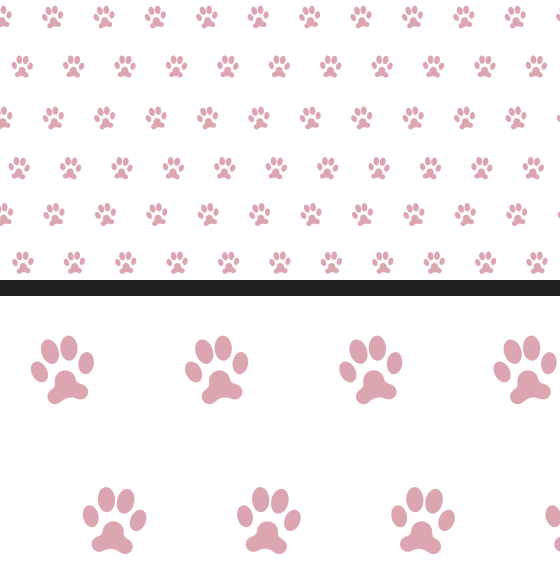
Top, the full canvas; bottom, a detail of the centre.
Give the GLSL for this pattern, as a WebGL 2 fragment shader.

```glsl
#version 300 es
precision highp float;
// Staggered rows of small dusty-pink paw prints on white, each row slightly tilted.

#define PITCH 0.1836          // spacing along a row, in canvas heights
#define PAW_UNITS 576.0       // paw design units per canvas height
#define ROWS 6
#define PAPER vec3(1.0)
#define PINK vec3(0.863, 0.652, 0.690)
#define OUTER_TOE vec2(5.3, 7.6)
#define INNER_TOE vec2(5.9, 8.6)

uniform vec2 u_resolution;
out vec4 fragColor;

// Per row: x offset, height of the centre (canvas heights), tilt (degrees)
const vec3 ROW[ROWS] = vec3[ROWS](
    vec3(0.0045, 0.942,  9.0),
    vec3(0.0794, 0.765, -3.0),
    vec3(0.0070, 0.5815, 10.6),
    vec3(0.0685, 0.402, -5.0),
    vec3(0.0098, 0.2365, 12.0),
    vec3(0.0820, 0.0645, 4.0));

vec2 turn(vec2 p, float degrees_) {
    float a = radians(degrees_), c = cos(a), s = sin(a);
    return vec2(c * p.x - s * p.y, s * p.x + c * p.y);
}

float ellipse(vec2 p, vec2 r) {
    float k = length(p / r);
    return k * (k - 1.0) / max(length(p / (r * r)), 1e-4);
}

float smoothUnion(float a, float b, float k) {
    float h = max(k - abs(a - b), 0.0) / k;
    return min(a, b) - 0.25 * h * h * k;
}

// Signed distance to an upright paw, mirrored about its vertical axis
float paw(vec2 p) {
    p.x = abs(p.x);
    float outer = ellipse(turn(p - vec2(16.3, 0.0), 18.0), OUTER_TOE);
    float inner = ellipse(turn(p - vec2(6.6, 12.3), 8.0), INNER_TOE);

    // Pad: a domed middle blended into two lower lobes
    float dome = length(p - vec2(0.0, clamp(p.y, -13.8, -9.3))) - 7.2;
    float lobe = length(p - vec2(8.9, -18.6)) - 5.2;
    float pad = smoothUnion(dome, lobe, 5.0);

    return min(pad, min(outer, inner));
}

void main() {
    vec2 uv = gl_FragCoord.xy / u_resolution.y;
    float d = 1e3;

    // Nearest paw of every row
    for (int i = 0; i < ROWS; i++) {
        vec2 p = uv - ROW[i].xy;
        p.x -= PITCH * floor(p.x / PITCH + 0.5);
        d = min(d, paw(turn(p * PAW_UNITS, -ROW[i].z)));
    }

    float pixel = PAW_UNITS / u_resolution.y;
    float ink = 1.0 - smoothstep(-0.7 * pixel, 0.7 * pixel, d);
    fragColor = vec4(mix(PAPER, PINK, ink), 1.0);
}
```
